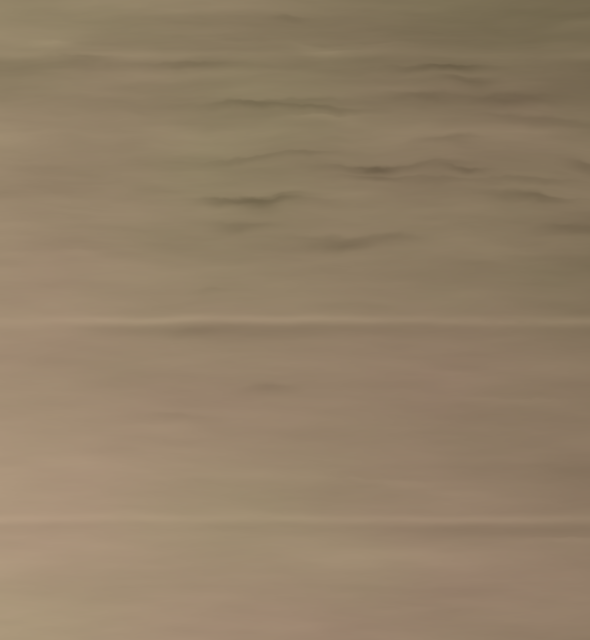
Give the GLSL for this texture, as a Shadertoy shader.

```glsl
const vec3 MID_TONE = vec3(0.572, 0.502, 0.407);
const vec3 TONE_RANGE = vec3(1.0, 0.91, 0.80);   // colour change per unit of light
const vec3 ROSE_TINT = vec3(0.012, -0.004, 0.010);
const vec2 LIGHT_SLOPE = vec2(-0.105, -0.075);   // brighter to the lower left
const vec2 BROAD_SCALE = vec2(1.6, 7.0);
const vec2 STREAK_SCALE = vec2(3.2, 23.0);
const vec2 FIBRE_SCALE = vec2(11.0, 65.0);
const float BROAD_GAIN = 0.12;
const float STREAK_GAIN = 0.10;
const float FIBRE_GAIN = 0.022;
const float WARP = 0.035;
const int FLECKS = 44;
const float FLECK_GAIN = 0.042;
const vec3 SEAM_HEIGHTS = vec3(0.50, 0.19, 0.915);
const vec3 SEAM_GAINS = vec3(0.034, 0.024, 0.014);

float hash(vec2 p) {
    vec3 q = fract(vec3(p.xyx) * 0.1031);
    q += dot(q, q.yzx + 33.33);
    return fract((q.x + q.y) * q.z);
}

float noise(vec2 p) {
    vec2 cell = floor(p);
    vec2 f = fract(p);
    f = f * f * f * (f * (f * 6.0 - 15.0) + 10.0);
    float low = mix(hash(cell), hash(cell + vec2(1, 0)), f.x);
    float high = mix(hash(cell + vec2(0, 1)), hash(cell + vec2(1, 1)), f.x);
    return mix(low, high, f.y);
}

// Layered noise centred on zero
float fbm(vec2 p) {
    float sum = 0.0;
    float gain = 0.5;
    for (int i = 0; i < 5; i++) {
        sum += gain * (noise(p) - 0.5);
        p = mat2(1.94, 0.35, -0.35, 1.94) * p + 17.3;
        gain *= 0.5;
    }
    return sum;
}

// Short soft strokes along the grain, crisp above and feathered below
float flecks(vec2 p, float aspect) {
    float sum = 0.0;
    for (int i = 0; i < FLECKS; i++) {
        float id = float(i);
        float rank = hash(vec2(id, 3.7));
        float height = i % 4 == 0 ? rank : mix(0.60, 0.95, rank);
        vec2 centre = vec2(hash(vec2(id, 11.2)) * aspect, height);
        float halfLength = mix(0.025, 0.11, hash(vec2(id, 23.9)));
        float thickness = mix(0.003, 0.008, hash(vec2(id, 31.4)));
        vec2 d = p - centre;
        d.y += d.x * 0.10 * (hash(vec2(id, 47.1)) - 0.3);
        thickness *= mix(1.9, 0.8, smoothstep(-0.004, 0.004, d.y));
        vec2 e = d / vec2(halfLength, thickness);
        float tone = hash(vec2(id, 59.8)) < 0.66 ? -1.0 : 0.7;
        sum += tone * exp(-dot(e, e));
    }
    return sum;
}

// Long faint ridges, bright with a dim shadow below
float seams(vec2 p) {
    float sum = 0.0;
    for (int i = 0; i < 3; i++) {
        float d = p.y - SEAM_HEIGHTS[i];
        float fade = 0.45 + 1.1 * noise(vec2(p.x * 4.0, float(i) * 9.0));
        float ridge = exp(-pow(d / 0.007, 2.0));
        float shadow = exp(-pow((d + 0.016) / 0.011, 2.0));
        sum += SEAM_GAINS[i] * fade * (ridge - 0.55 * shadow);
    }
    return sum;
}

void mainImage(out vec4 fragColor, in vec2 fragCoord) {
    vec2 uv = fragCoord / iResolution.xy;
    vec2 p = fragCoord / iResolution.y;
    float aspect = iResolution.x / iResolution.y;

    // The upper part is more disturbed than the lower part
    float unrest = mix(0.5, 1.0, smoothstep(0.50, 0.68, p.y));
    vec2 grain = p;
    grain.y += WARP * unrest * fbm(p * vec2(4.0, 7.0) + 5.0);

    // Light falloff and grain layers
    float light = dot(uv - 0.5, LIGHT_SLOPE);
    light += BROAD_GAIN * unrest * fbm(grain * BROAD_SCALE + 41.0);
    light += STREAK_GAIN * unrest * fbm(grain * STREAK_SCALE + 83.0);
    light += FIBRE_GAIN * fbm(grain * FIBRE_SCALE + 127.0);

    // Flecks with ragged edges, and seams
    vec2 ragged = grain;
    ragged.y += 0.012 * fbm(p * vec2(22.0, 30.0) + 61.0);
    float patchy = 0.4 + 1.2 * noise(p * vec2(14.0, 30.0) + 71.0);
    light += FLECK_GAIN * unrest * patchy * flecks(ragged, aspect);
    light += seams(p + vec2(0.0, 0.012 * fbm(p * vec2(5.0, 3.0) + 29.0)));

    // Warm rosy patches, stronger toward the bottom
    float rose = 0.5 - uv.y + 2.2 * fbm(p * vec2(2.5, 5.0) + 97.0);
    vec3 colour = MID_TONE + TONE_RANGE * light + ROSE_TINT * rose;
    fragColor = vec4(colour, 1.0);
}
```
